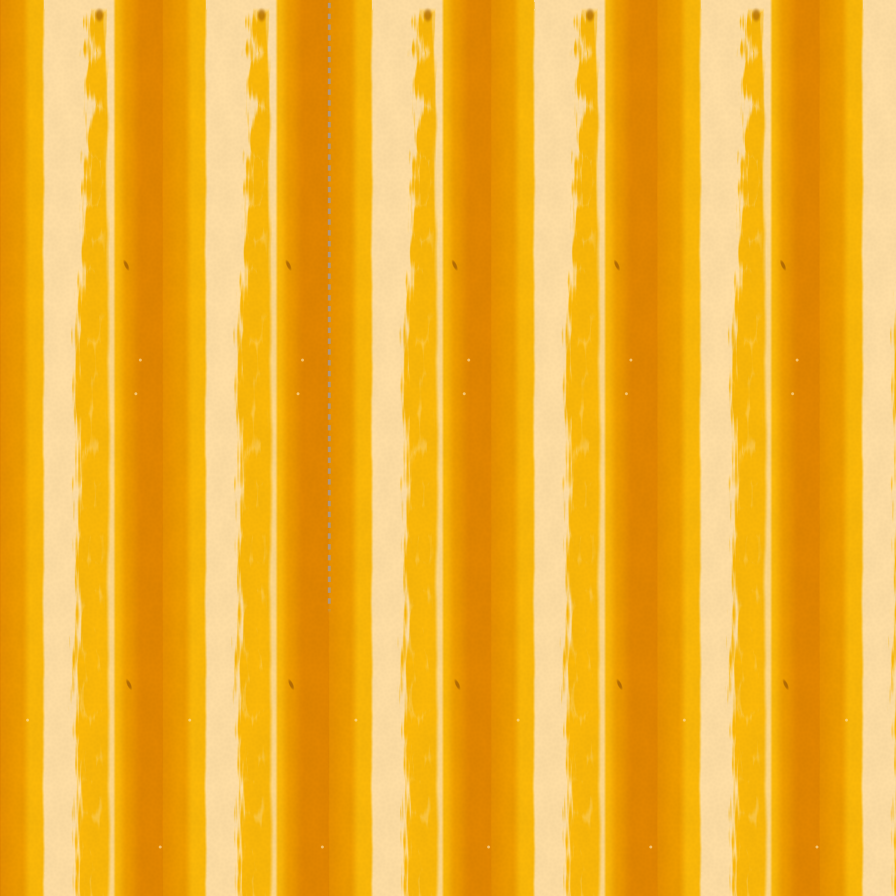
This texture is drawn by a WebGL 2 fragment shader. Its source:

```glsl
#version 300 es
precision highp float;

uniform vec2 u_resolution;
out vec4 fragColor;

#define RIB_WIDTH 0.1831
#define PAIR_WIDTH 0.3665
#define ODD_START 0.181
#define GLOSS_LEFT 0.265
#define GLOSS_RIGHT 0.478
#define LINE_LEFT 0.657
#define LINE_RIGHT 0.698
#define RAGGED 0.016
#define GRAIN 0.025

const vec3 SHADE = vec3(0.875, 0.52, 0.005);
const vec3 ORANGE = vec3(0.92, 0.60, 0.0);
const vec3 YELLOW = vec3(0.97, 0.71, 0.035);
const vec3 CREAM = vec3(0.99, 0.86, 0.63);
const vec3 STAIN = vec3(0.62, 0.36, 0.02);
const vec3 SEAM_GREY = vec3(0.66, 0.60, 0.58);

vec2 hash2(vec2 p) {
  vec2 q = vec2(dot(p, vec2(127.1, 311.7)), dot(p, vec2(269.5, 183.3)));
  return fract(sin(q) * 43758.5);
}

// Cellular noise: distance to the nearest scattered point
float cells(vec2 p) {
  vec2 id = floor(p), f = fract(p);
  float nearest = 2.0;
  for (int j = -1; j <= 1; j++)
    for (int i = -1; i <= 1; i++) {
      vec2 o = vec2(i, j);
      nearest = min(nearest, length(o + hash2(id + o) - f));
    }
  return nearest;
}

// Layered sines, roughly -1 to 1
float wander(float y) {
  float sum = 0.0, amp = 0.5, freq = 19.0;
  for (int i = 0; i < 5; i++) {
    sum += amp * sin(freq * y + float(i) * 2.3);
    amp *= 0.65;
    freq *= 1.9;
  }
  return sum;
}

// Soft-edged elliptical mark
float mark(vec2 p, vec2 radius) {
  return 1.0 - smoothstep(0.4, 1.2, length(p / radius));
}

// Smooth shading across one rib
vec3 ribShade(float u, float aa) {
  vec3 c = mix(SHADE, ORANGE, 0.5 + 0.5 * smoothstep(0.0, 0.12, u));
  c = mix(c, YELLOW, smoothstep(0.13, 0.19, u));
  c = mix(c, ORANGE, smoothstep(0.71, 0.78, u));
  c = mix(c, SHADE, smoothstep(0.77, 0.87, u));
  return mix(SHADE, c, smoothstep(0.0, max(aa, 0.008), u));
}

// Coverage of the broad worn highlight and the thin line beside it
float gloss(float u, float y, float aa) {
  float soft = max(aa, 0.011);
  float top = smoothstep(0.58, 0.95, y);
  float streak = cells(vec2(u * 45.0, y * 22.0)) - 0.5;
  float smear = cells(vec2(u * 16.0, y * 34.0) + 7.0) - 0.5;
  float edge = GLOSS_RIGHT + 0.085 * top + RAGGED * wander(y);
  edge += 0.06 * streak + 0.05 * smear * (0.6 + top);
  float left = GLOSS_LEFT + 0.004 * wander(y * 1.7 + 3.0);
  float broad = smoothstep(left - soft, left + soft, u);
  broad *= 1.0 - smoothstep(edge - 0.024, edge + 0.024, u);

  float lineLeft = LINE_LEFT - 0.02 * smoothstep(0.65, 1.0, y);
  lineLeft += 0.008 * wander(y * 0.8 + 1.0) + 0.02 * streak * top;
  float thin = smoothstep(lineLeft - soft, lineLeft + 0.02, u);
  thin *= 1.0 - smoothstep(LINE_RIGHT - soft, LINE_RIGHT + soft, u);
  thin *= 0.82 + 0.18 * top;

  // Faint smears in the worn band, and the closed end of the band
  float band = smoothstep(edge, edge + 0.03, u) * (1.0 - smoothstep(0.60, 0.66, u));
  float haze = band * smoothstep(0.05, 0.4, smear + 0.3 * streak) * (0.35 + 0.35 * top);
  float cap = smoothstep(0.982, 0.992, y) * step(left, u);
  cap *= 1.0 - smoothstep(LINE_RIGHT - soft, LINE_RIGHT + soft, u);
  return max(max(broad, thin), max(haze, cap));
}

void main() {
  vec2 uv = gl_FragCoord.xy / u_resolution;
  float pairX = mod(uv.x, PAIR_WIDTH);
  float ribX = pairX - ODD_START * step(ODD_START, pairX);
  float u = ribX / RIB_WIDTH;
  float aa = 1.5 / (u_resolution.x * RIB_WIDTH);
  vec2 p = vec2(ribX, uv.y);

  vec3 color = mix(ribShade(u, aa), CREAM, gloss(u, uv.y, aa));

  // Paint grain and broad mottling
  float fine = cells(p * 230.0) - 0.5;
  float broad = cells(p * vec2(45.0, 24.0)) - 0.5;
  color *= 1.0 + GRAIN * (fine + broad);

  // Chips, pale flecks and the stain at the top of the worn band
  for (int i = 0; i < 2; i++) {
    vec2 d = p - vec2(0.144 - 0.003 * float(i), 0.236 + 0.468 * float(i));
    d.x += 0.4 * d.y;
    color = mix(color, STAIN, 0.75 * mark(d, vec2(0.0025, 0.006)));
  }
  for (int i = 0; i < 7; i++) {
    vec2 spot = hash2(vec2(i, 4.0)) * vec2(RIB_WIDTH, 1.0);
    color = mix(color, CREAM, 0.7 * mark(p - spot, vec2(0.002)));
  }
  color = mix(color, STAIN, 0.6 * mark(p - vec2(0.111, 0.983), vec2(0.005, 0.008)));

  // Dashed grey joint on the second pair
  float joint = 1.0 - smoothstep(0.0008, 0.0024, abs(uv.x - PAIR_WIDTH - 0.001));
  float dash = smoothstep(-0.4, 0.4, sin(uv.y * 520.0)) * smoothstep(0.315, 0.325, uv.y);
  color = mix(color, SEAM_GREY, 0.85 * joint * dash);

  fragColor = vec4(clamp(color, 0.0, 1.0), 1.0);
}
```
